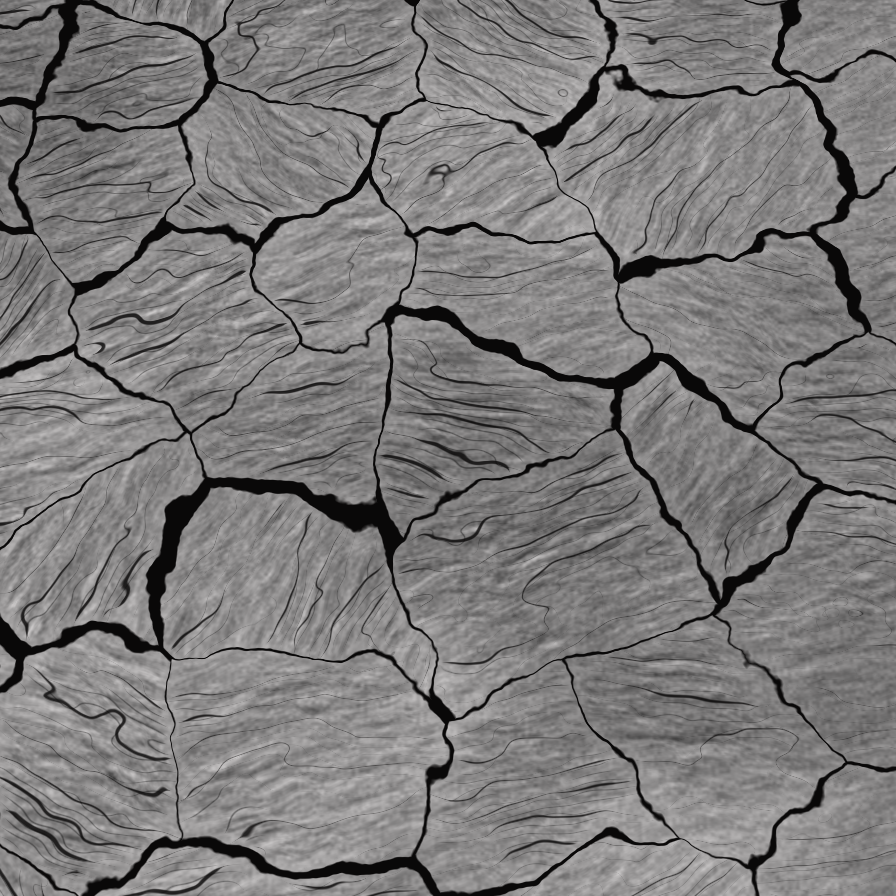
A Shadertoy shader for this texture:

```glsl
// Cracked grey mud seen at a slant: warped Voronoi plates parted by black gaps
// of uneven width. Each plate carries its own folds, drawn as contour lines of
// a noise field, over an embossed relief and fine grain.

const vec3 STONE_TINT = vec3(1.0, 0.988, 0.988);
const vec3 GAP_COLOR = vec3(0.035, 0.03, 0.03);
const vec2 PLATE_SIZE = vec2(0.265, 0.195);

float hash(vec2 p) {
    vec3 q = fract(p.xyx * 0.1031);
    q += dot(q, q.yzx + 33.33);
    return fract((q.x + q.y) * q.z);
}

vec2 hash2(vec2 p) {
    return vec2(hash(p + 17.0), hash(p + 71.0));
}

float noise(vec2 p) {
    vec2 i = floor(p), f = fract(p);
    f = f * f * (3.0 - 2.0 * f);
    float low = mix(hash(i), hash(i + vec2(1, 0)), f.x);
    float high = mix(hash(i + vec2(0, 1)), hash(i + vec2(1, 1)), f.x);
    return mix(low, high, f.y);
}

float fbm(vec2 p) {
    float sum = 0.0, amp = 0.533;
    for (int i = 0; i < 4; i++) {
        sum += amp * noise(p);
        p = mat2(1.6, 1.2, -1.2, 1.6) * p + 9.7;
        amp *= 0.5;
    }
    return sum;
}

vec2 rotate(vec2 p, float a) {
    float c = cos(a), s = sin(a);
    return vec2(c * p.x + s * p.y, c * p.y - s * p.x);
}

// Offset that makes straight borders wander, then turn ragged
vec2 wander(vec2 p) {
    vec2 bend = vec2(fbm(p * 5.0 + 3.0), fbm(p * 5.0 + 47.0)) - 0.5;
    vec2 rag = vec2(fbm(p * 28.0 + 11.0), fbm(p * 28.0 + 83.0)) - 0.5;
    return 0.17 * bend + 0.022 * rag;
}

// x: distance to the nearest gap, negative inside it; yz: plate id
vec3 plates(vec2 p, vec2 size, float swell) {
    vec2 home = floor(p / size), nearId = home, toNear = vec2(0);
    float best = 1e3;
    for (int y = -1; y <= 1; y++)
    for (int x = -1; x <= 1; x++) {
        vec2 id = home + vec2(x, y);
        vec2 r = (id + 0.1 + 0.8 * hash2(id)) * size - p;
        if (dot(r, r) < best) {
            best = dot(r, r);
            toNear = r;
            nearId = id;
        }
    }
    float gap = 1e3;
    for (int y = -2; y <= 2; y++)
    for (int x = -2; x <= 2; x++) {
        vec2 id = nearId + vec2(x, y);
        if (x == 0 && y == 0) continue;
        vec2 r = (id + 0.1 + 0.8 * hash2(id)) * size - p;
        float edge = dot(0.5 * (r + toNear), normalize(r - toNear));
        float openness = hash(id + nearId + 5.0);
        float halfWidth = mix(0.0012, 0.0095, openness * openness) * swell;
        gap = min(gap, edge - halfWidth);
    }
    return vec3(gap, nearId);
}

float foldField(vec2 p, float seed) {
    return p.y + 0.19 * fbm(p * vec2(4.5, 8.0) + seed);
}

// Broken contour lines of the fold field, tapering where the mask is low
float foldLines(vec2 p, float seed, float spacing, float width, float mask) {
    float e = 0.002;
    float h = foldField(p, seed);
    vec2 slope = vec2(foldField(p + vec2(e, 0), seed),
                      foldField(p + vec2(0, e), seed)) - h;
    float f = h / spacing;
    float dist = abs(fract(f) - 0.5) * spacing / max(length(slope) / e, 0.45);
    float weight = 0.35 + 0.65 * hash(vec2(floor(f), seed));
    float w = mix(-0.0016, width, mask) * weight;
    return 1.0 - smoothstep(w - 0.0009, w + 0.0015, dist);
}

float relief(vec2 p, float seed) {
    return fbm(p * vec2(24.0, 62.0) + seed + 3.0 * fbm(p * 7.0 + seed));
}

void mainImage(out vec4 fragColor, in vec2 fragCoord) {
    vec2 uv = fragCoord / iResolution.y;

    // Slanted view: plates shrink toward the top
    vec2 ground = vec2((uv.x - 0.5) * (1.0 + 0.2 * uv.y), uv.y * (1.0 + 0.22 * uv.y)) + 4.0;

    // Plates and the gaps between them
    float swell = 0.35 + 1.3 * noise(ground * 17.0);
    vec3 plate = plates(ground + wander(ground), PLATE_SIZE, swell);
    float gap = plate.x;
    float seed = 40.0 * hash(plate.yz + 29.0);

    // Folds lie mostly flat, steep on a few plates, and calm toward the right
    float turn = 2.0 * hash(plate.yz + 3.0) - 1.0;
    vec2 q = rotate(ground, 0.22 + 1.3 * turn * turn * turn);
    float rough = 0.74 - 0.38 * uv.x + 0.9 * (fbm(ground * 4.0 + 61.0) - 0.5);
    rough = clamp(rough, 0.1, 1.0) * smoothstep(0.002, 0.022, gap);
    float breaks = smoothstep(0.32, 0.7, noise(q * vec2(9.0, 16.0) + seed));
    float deepFold = foldLines(q, seed, 0.046, 0.0026, rough * (0.4 + 0.9 * breaks));
    float fineFold = foldLines(q + 0.013, seed, 0.0165, 0.0013, rough * breaks);

    // Stone tone: broad patches, side light, rim and grain
    vec2 light = rotate(vec2(-0.0025, 0.004), 0.22);
    float emboss = relief(q, seed) - relief(q + light, seed);
    float tone = 0.535 + 0.05 * (uv.x - 0.5) + 0.30 * (fbm(ground * 4.0 + 20.0) - 0.5);
    tone += emboss * mix(0.25, 0.75, rough);
    tone += 0.035 * (1.0 - smoothstep(0.004, 0.03, gap));
    tone += 0.10 * (noise(ground * 230.0) - 0.5) + 0.10 * (fbm(q * vec2(60.0, 110.0)) - 0.5);
    tone *= 1.0 - 0.42 * fineFold;

    // Shadows in the folds and gaps
    vec3 color = mix(STONE_TINT * tone, GAP_COLOR, 0.82 * deepFold);
    color = mix(GAP_COLOR, color, smoothstep(-0.0012, 0.0016, gap));
    fragColor = vec4(clamp(color, 0.0, 1.0), 1.0);
}
```
